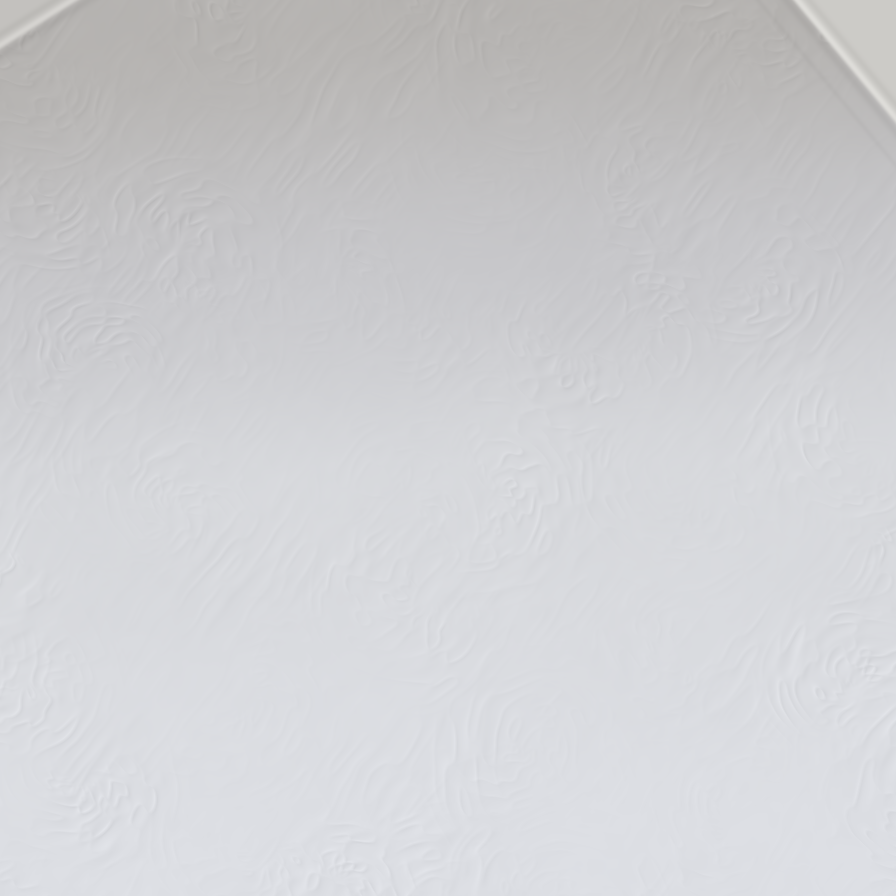
Reproduce this texture procedurally as a Shadertoy shader.

```glsl
// Hand-brushed white plaster with shallow swirls, lit by soft grazing light.
// Overlapping arc-shaped patches of stretched noise form a height field, whose
// slope along the light shades a vertical gradient; pale trim cuts two corners.

#define PATCH_GRID 6.0       // brush patches across the canvas
#define RIDGE_FREQ 92.0      // ridges per canvas width
#define STROKE_FREQ 3.2      // stroke breaks per radian of arc
#define RELIEF 0.052         // strength of the ridge shading
#define SLOPE_STEP 0.0019    // half the distance used to measure slope
#define WARP 0.016           // waviness of the strokes
#define MOTTLE 0.012         // uneven tone of the paint
#define LIGHT_DIR vec2(0.82, -0.57)

float hash(vec2 p) {
    vec3 q = fract(p.xyx * 0.1031);
    q += dot(q, q.yzx + 33.33);
    return fract((q.x + q.y) * q.z);
}

vec2 hash2(vec2 p) {
    return vec2(hash(p), hash(p + 57.3));
}

float noise(vec2 p) {
    vec2 i = floor(p), f = fract(p);
    f = f * f * (3.0 - 2.0 * f);
    float low = mix(hash(i), hash(i + vec2(1, 0)), f.x);
    float high = mix(hash(i + vec2(0, 1)), hash(i + vec2(1, 1)), f.x);
    return mix(low, high, f.y);
}

// Narrow raised bristle marks over a softer swell
float ridges(vec2 p) {
    float n = noise(p);
    float crest = 1.0 - abs(2.0 * n - 1.0);
    return 0.55 * crest * crest + 0.45 * noise(p * 0.6 + 19.0);
}

float plasterHeight(vec2 p) {
    vec2 bend = vec2(noise(p * 13.0), noise(p * 13.0 + 40.0)) - 0.5;
    vec2 wobble = vec2(noise(p * 42.0 + 7.0), noise(p * 42.0 + 80.0)) - 0.5;
    p += WARP * bend + 0.3 * WARP * wobble;

    // Diagonal strokes below the swirls
    vec2 along = vec2(-LIGHT_DIR.y, LIGHT_DIR.x);
    float height = 0.6 * ridges(vec2(dot(p, LIGHT_DIR), 0.22 * dot(p, along)) * RIDGE_FREQ);

    // Swirl patches, each an open fan of arcs laid over the last
    vec2 cell = floor(p * PATCH_GRID);
    for (int j = -1; j <= 1; j++)
    for (int i = -1; i <= 1; i++) {
        vec2 id = cell + vec2(i, j);
        vec2 rnd = hash2(id + 11.0);
        vec2 d = p - (id + hash2(id + 31.0)) / PATCH_GRID;
        float turn = 6.2832 * rnd.x;
        d = mat2(cos(turn), -sin(turn), sin(turn), cos(turn)) * d;
        float r = length(d);
        float a = atan(d.y, d.x);
        float reach = mix(0.65, 1.0, rnd.y) / PATCH_GRID;
        float mask = 1.0 - smoothstep(0.6 * reach, reach, r);
        mask *= smoothstep(0.008, 0.035, r);
        mask *= 1.0 - smoothstep(1.3, 2.5, abs(a));
        vec2 arc = vec2((r + 0.018 * a) * RIDGE_FREQ, a * STROKE_FREQ);
        height = mix(height, ridges(arc + 100.0 * rnd), mask);
    }
    return height;
}

// Cool light wall below, falling to warm grey shade at the top
vec3 wallTone(vec2 uv) {
    float y = uv.y - 0.07 * (uv.x - 0.5) + 0.05 * (noise(uv * 3.0 + 5.0) - 0.5);
    vec3 tone = mix(vec3(0.863, 0.871, 0.891), vec3(0.842, 0.848, 0.862), smoothstep(0.0, 0.5, y));
    tone = mix(tone, vec3(0.780, 0.780, 0.792), smoothstep(0.45, 0.73, y));
    return mix(tone, vec3(0.712, 0.703, 0.694), smoothstep(0.68, 0.98, y));
}

// Signed distance to the line through a and b, positive on its left
float sideOf(vec2 p, vec2 a, vec2 b) {
    vec2 d = normalize(b - a);
    return dot(p - a, vec2(-d.y, d.x));
}

// Corner trim: soft groove, bright bead, then the surface beyond
vec3 addTrim(vec3 col, float d, vec3 beyond) {
    col -= 0.035 * exp(-pow((d + 0.006) / 0.005, 2.0));
    col = mix(col, beyond, smoothstep(-0.002, 0.003, d));
    col += 0.07 * exp(-pow((d - 0.004) / 0.004, 2.0));
    return col - 0.03 * exp(-pow((d - 0.014) / 0.004, 2.0));
}

void mainImage(out vec4 fragColor, in vec2 fragCoord) {
    vec2 uv = fragCoord / iResolution.xy;
    vec3 col = wallTone(uv);

    // Directional relief, stronger in some areas than in others
    vec2 offset = SLOPE_STEP * LIGHT_DIR;
    float slope = plasterHeight(uv - offset) - plasterHeight(uv + offset);
    float strength = mix(0.3, 1.3, smoothstep(0.2, 0.8, noise(uv * 8.0 + 23.0)));
    col -= RELIEF * strength * slope;

    // Faint unevenness of the paint
    col += MOTTLE * (0.6 * noise(uv * 9.0) + 0.4 * noise(uv * 60.0) - 0.5);

    // Trim across the two upper corners, with a faint crease on the right
    float leftEdge = sideOf(uv, vec2(0.0, 0.945), vec2(0.088, 1.0));
    float rightEdge = sideOf(uv, vec2(1.0, 0.862), vec2(0.885, 1.0));
    rightEdge = -rightEdge;
    col -= 0.018 * exp(-pow((rightEdge + 0.03) / 0.003, 2.0));
    col = addTrim(col, leftEdge, vec3(0.765, 0.758, 0.745));
    col = addTrim(col, rightEdge, vec3(0.800, 0.795, 0.780));

    fragColor = vec4(clamp(col, 0.0, 1.0), 1.0);
}
```
